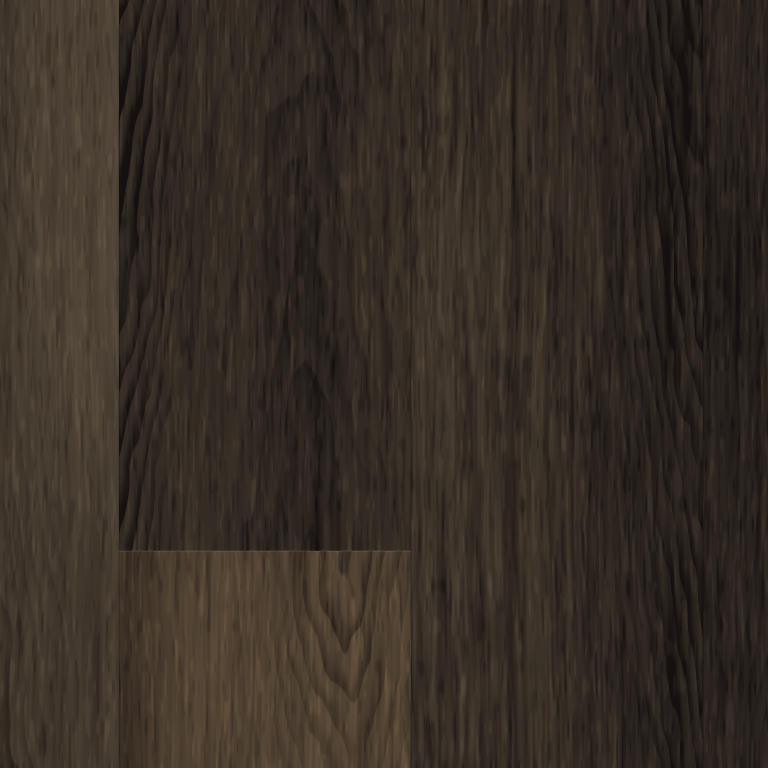
A WebGL 1 fragment shader for this texture:

```glsl
precision highp float;
uniform vec2 u_resolution;

const float PLANK_WIDTH = 0.38;
const float FIRST_JOINT = 0.155;
const float BUTT_JOINT = 0.2826;
const vec3 DARK_OAK = vec3(0.108, 0.086, 0.077);
const vec3 PALE_OAK = vec3(0.350, 0.303, 0.240);
const vec3 WARM_OAK = vec3(0.378, 0.311, 0.232);

float hash(vec2 p) {
  vec3 q = fract(p.xyx * 0.1031);
  q += dot(q, q.yzx + 33.33);
  return fract((q.x + q.y) * q.z);
}

float noise(vec2 p) {
  vec2 i = floor(p), f = fract(p);
  f = f * f * (3.0 - 2.0 * f);
  float low = mix(hash(i), hash(i + vec2(1.0, 0.0)), f.x);
  float high = mix(hash(i + vec2(0.0, 1.0)), hash(i + 1.0), f.x);
  return mix(low, high, f.y);
}

float fbm(vec2 p) {
  float sum = 0.0, gain = 0.5;
  for (int i = 0; i < 4; i++) {
    sum += gain * noise(p);
    p = p * 2.03 + 17.3;
    gain *= 0.5;
  }
  return sum;
}

// Nested arches around a heart line; a negative rise turns them upside down
float arches(vec2 p, float heart, float spread, float steepness, float rise, float count, float seed) {
  float dx = p.x - heart;
  float phase = count * (p.y * rise + steepness * sqrt(dx * dx + 0.0004));
  phase += 2.4 * fbm(vec2(p.x * 14.0, p.y * 5.0) + seed);
  phase += 0.35 * noise(vec2(p.x * 70.0, p.y * 18.0) + seed);
  float t = fract(phase);
  float edge = smoothstep(0.25, 0.9, t) * (1.0 - smoothstep(0.9, 1.0, t));
  float fade = exp(-dx * dx / (spread * spread));
  return edge * fade * (0.45 + 0.9 * noise(p * vec2(22.0, 5.0) + seed));
}

// Fine vertical fibres at three widths, centred on zero
float fibres(vec2 p, float seed) {
  float broad = noise(vec2(p.x * 60.0, p.y * 1.6) + seed);
  float middle = noise(vec2(p.x * 150.0, p.y * 5.0) + seed * 1.7);
  float fine = noise(vec2(p.x * 310.0, p.y * 16.0) + seed * 2.3);
  return 0.2 * broad + 0.36 * middle + 0.44 * fine - 0.5;
}

// Short pores, sparse along the grain
float pores(vec2 p, float seed) {
  return smoothstep(0.62, 0.92, noise(vec2(p.x * 290.0, p.y * 38.0) + seed));
}

// Long dark mineral streaks
float streaks(vec2 p, float seed) {
  float streak = noise(vec2(p.x * 48.0, p.y * 3.2) + seed);
  return smoothstep(0.70, 0.95, streak) * noise(vec2(p.x * 150.0, p.y * 6.0) + seed);
}

float band(float x, float centre, float width) {
  float d = (x - centre) / width;
  return exp(-d * d);
}

float jointLine(float d) {
  return 1.0 - smoothstep(0.0004, 0.0024, abs(d));
}

void main() {
  vec2 uv = gl_FragCoord.xy / u_resolution;
  float across = (uv.x - FIRST_JOINT) / PLANK_WIDTH;
  float column = floor(across);
  bool split = column == 0.0;
  bool lower = split && uv.y < BUTT_JOINT;
  float seed = 31.0 + column * 23.0 + (lower ? 11.0 : 0.0);

  // Gentle bending of the grain
  vec2 p = uv;
  p.x += 0.018 * (fbm(vec2(uv.x * 6.0, uv.y * 2.4) + seed) - 0.5);

  // Tone, figure and fibre contrast of each plank
  float tone, figure, contrast = 0.50;
  if (column < 0.0) {
    tone = mix(0.62, 0.80, smoothstep(0.0, 0.6, uv.y)) - 0.10 * band(uv.x, 0.0, 0.04);
    figure = 0.34 * arches(p, -0.02, 0.08, 7.0, 1.0, 9.0, seed);
    figure *= 1.0 - 0.7 * smoothstep(0.2, 0.5, uv.y);
    contrast = 0.40;
  } else if (lower) {
    tone = mix(0.48, 0.82, smoothstep(0.16, 0.27, uv.x));
    figure = 0.40 * arches(p, 0.455, 0.08, 6.0, -1.0, 9.0, seed);
    contrast = 0.52;
  } else if (split) {
    tone = 0.41 - 0.10 * band(p.x, 0.395, 0.045) - 0.06 * band(p.x, 0.16, 0.05);
    figure = 0.21 * arches(p, 0.395, 0.12, 6.5, 1.0, 5.5, seed);
    figure += 0.48 * arches(p, 0.145, 0.08, 8.0, -1.0, 9.0, seed + 7.0);
    contrast = 0.42;
  } else if (column == 1.0) {
    tone = mix(0.46, 0.24, smoothstep(0.66, 0.90, uv.x));
    figure = 0.40 * arches(p, 0.925, 0.09, 8.0, -1.0, 8.0, seed);
    contrast = mix(0.72, 0.40, smoothstep(0.70, 0.88, uv.x));
  } else {
    tone = 0.24;
    figure = 0.14 * arches(p, 1.03, 0.08, 9.0, 1.0, 9.0, seed);
  }

  // Grain and wear
  tone += contrast * fibres(p, seed) - figure;
  tone += 0.22 * (fbm(uv * vec2(9.0, 3.0) + seed) - 0.47);
  tone += 0.17 * pores(p, seed + 3.0) - 0.17 * pores(p, seed + 41.0);
  tone -= 0.32 * streaks(p, seed);

  // Joints between planks
  float side = (fract(across + 0.5) - 0.5) * PLANK_WIDTH;
  tone -= 0.14 * jointLine(side);
  if (split) tone += 0.22 * jointLine(uv.y - BUTT_JOINT);

  vec3 pale = lower ? WARM_OAK : PALE_OAK;
  gl_FragColor = vec4(mix(DARK_OAK, pale, clamp(tone, -0.1, 1.1)), 1.0);
}
```
